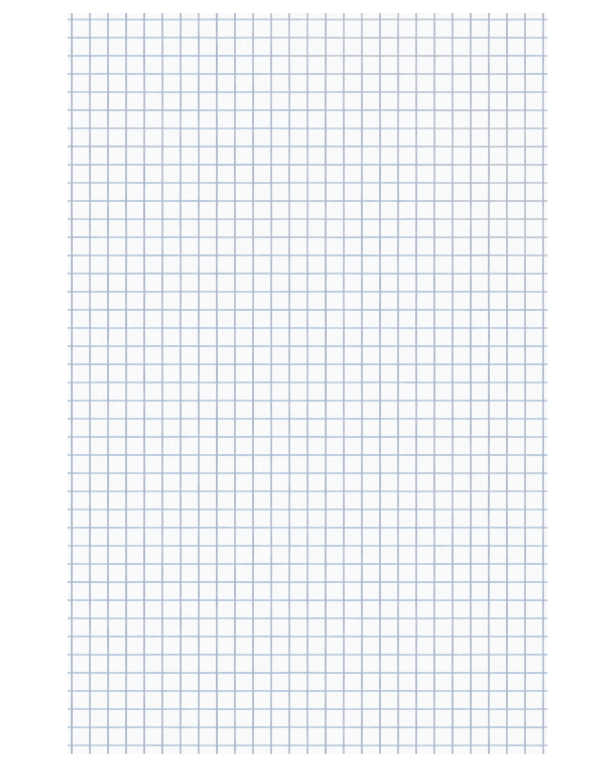
Write a Shadertoy shader that draws this pattern.

```glsl
// Sheet of squared paper with fine blue-grey ruling on a white ground.

// Lengths are fractions of the canvas height, measured from the canvas centre.
const vec2 SHEET_MIN = vec2(-0.3132, -0.4818);
const vec2 SHEET_MAX = vec2(0.3118, 0.4831);
const vec2 FIRST_LINE = vec2(-0.3076, -0.4706);  // lowest left crossing
const vec2 PITCH = vec2(0.02361, 0.02363);       // 27 lines across, 41 up
const float HALF_WIDTH = 0.00125;
const float INK_BLEED = 0.0009;
const float WOBBLE = 0.00025;
const float GRAIN = 0.014;

const vec3 GROUND = vec3(1.0);
const vec3 PAPER = vec3(0.978, 0.980, 0.984);
const vec3 UPRIGHT_INK = vec3(0.675, 0.715, 0.790);
const vec3 LEVEL_INK = vec3(0.705, 0.785, 0.865);
const vec3 FADED_INK = vec3(0.765, 0.765, 0.795);

float hash(vec2 cell) {
    uvec2 q = uvec2(ivec2(cell)) * uvec2(1597u, 3812u);
    uint n = (q.x ^ q.y ^ 977u) * 48271u;
    n = (n ^ (n >> 15)) * 69621u;
    n = (n ^ (n >> 13)) * 39373u;
    return float((n ^ (n >> 16)) & 65535u) / 65535.0;
}

float noise(vec2 p) {
    vec2 cell = floor(p);
    vec2 f = fract(p);
    f = f * f * (3.0 - 2.0 * f);
    float low = mix(hash(cell), hash(cell + vec2(1.0, 0.0)), f.x);
    float high = mix(hash(cell + vec2(0.0, 1.0)), hash(cell + vec2(1.0)), f.x);
    return mix(low, high, f.y);
}

// Ink strength of the nearest line; along is the position on that line.
float ruling(float across, float along, float pitch, float seed, float pixel) {
    float index = floor(across / pitch + 0.5);
    float drift = (noise(vec2(along * 20.0, index + seed)) - 0.5) * WOBBLE;
    float d = abs(across - index * pitch + drift);
    float soft = max(INK_BLEED, 0.6 * pixel);
    float cover = 1.0 - smoothstep(HALF_WIDTH - soft, HALF_WIDTH + soft, d);
    float lineTone = mix(0.86, 1.0, hash(vec2(index, seed)));
    float wear = mix(0.80, 1.0, noise(vec2(along * 75.0, index * 3.0 + seed)));
    return cover * lineTone * wear;
}

void mainImage(out vec4 fragColor, in vec2 fragCoord) {
    float pixel = 1.0 / iResolution.y;
    vec2 p = (fragCoord - 0.5 * iResolution.xy) * pixel;

    // Paper with fine grain
    vec3 sheet = PAPER + (noise(p * 330.0) - 0.5) * GRAIN;

    // Ink turns greyer in broad patches, mostly toward the upper right
    float fade = 0.65 * noise(p * 9.0 + 40.0) + 0.5 * (p.x + p.y);
    fade = smoothstep(0.25, 0.85, fade);

    // Level lines first, upright lines over them
    vec2 g = p - FIRST_LINE;
    float level = ruling(g.y, g.x, PITCH.y, 17.0, pixel);
    float upright = ruling(g.x, g.y, PITCH.x, 151.0, pixel);
    sheet = mix(sheet, mix(LEVEL_INK, FADED_INK, 0.75 * fade), level);
    sheet = mix(sheet, mix(UPRIGHT_INK, FADED_INK, 0.35 * fade), upright);

    // Trim to the sheet with a smooth edge
    vec2 inset = min(p - SHEET_MIN, SHEET_MAX - p);
    float mask = smoothstep(-0.6 * pixel, 0.6 * pixel, min(inset.x, inset.y));
    fragColor = vec4(mix(GROUND, sheet, mask), 1.0);
}
```
